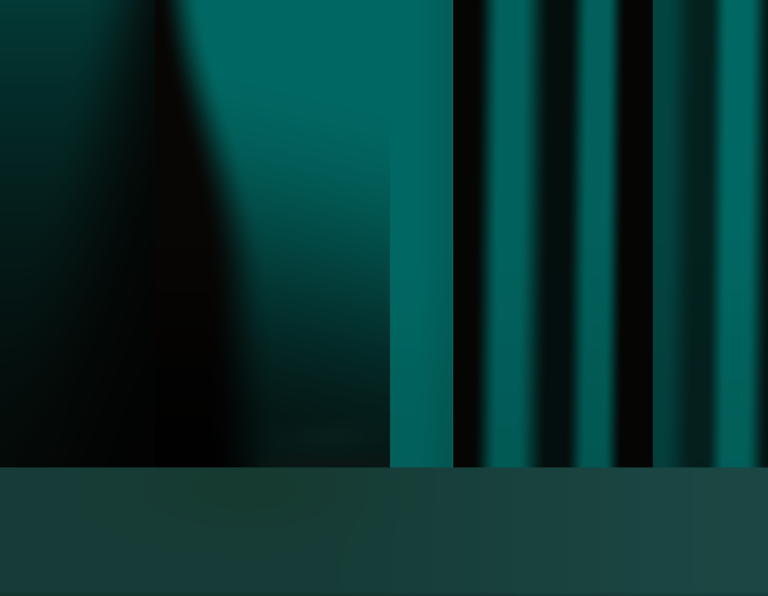
Reproduce this background procedurally as a Shadertoy shader.

```glsl
// A dim teal room: a shaded wall with a dark crease, a flat pillar, a pleated
// curtain and a matte floor. Each part is a light level built from smooth ramps,
// which a shared palette turns into colour; crisp masks then join the parts.

const vec3 SHADOW = vec3(0.018, 0.022, 0.016);
const vec3 TEAL = vec3(0.005, 0.405, 0.385);
const vec3 WARM_BLACK = vec3(0.030, 0.024, 0.016);
const vec3 FLOOR_LEFT = vec3(0.090, 0.235, 0.215);
const vec3 FLOOR_RIGHT = vec3(0.105, 0.275, 0.262);
const vec3 MOSS = vec3(0.085, 0.225, 0.175);

const float FLOOR_TOP = 0.2157;
const float CREASE_X = 0.202;
const float PILLAR_X = 0.508;
const float CURTAIN_X = 0.590;
const float OVERLAP_X = 0.850;

// Crisp antialiased edge, one pixel wide.
float edge(float x, float at, float pixel) {
    return smoothstep(at - 0.5 * pixel, at + 0.5 * pixel, x);
}

// Soft plateau: rises from a.x to a.y and falls from b.x to b.y.
float plateau(float x, vec2 a, vec2 b) {
    return smoothstep(a.x, a.y, x) * (1.0 - smoothstep(b.x, b.y, x));
}

float glow(vec2 p, vec2 centre, vec2 radius) {
    vec2 d = (p - centre) / radius;
    return exp(-dot(d, d));
}

vec3 tealLight(float level) {
    return mix(SHADOW, TEAL, level);
}

// Wall left of the crease, fading downwards and into the corner.
vec3 leftWall(float x, float h) {
    float level = mix(0.05, 0.53, pow(h, 1.5));
    float corner = smoothstep(mix(-0.03, 0.11, h), 0.225, x);
    vec3 colour = tealLight(level * (1.0 - 0.88 * corner));
    return mix(colour, vec3(0.004, 0.008, 0.005), 0.8 * corner * (1.0 - h));
}

// Wall right of the crease, lit from the top behind a curved shadow.
vec3 rightWall(float x, float h) {
    float lean = smoothstep(0.4, 1.05, h);
    float start = mix(0.272, 0.205, lean);
    float lit = smoothstep(start, start + mix(0.095, 0.055, h), x);
    float level = mix(0.17, 1.0, smoothstep(0.0, 0.83, h + 0.4 * (x - 0.42)));
    vec3 dark = mix(vec3(0.004), WARM_BLACK, smoothstep(0.0, 0.6, h));
    vec3 colour = mix(dark, tealLight(level), lit);

    // Faint ledge near the floor.
    float ledge = plateau(x, vec2(0.325, 0.365), vec2(0.49, 0.54));
    float strip = 1.0 - smoothstep(0.015, 0.035, h);
    colour = mix(colour, vec3(0.045, 0.085, 0.08), 0.7 * ledge * strip);
    return colour + vec3(0.012, 0.025, 0.022) * glow(vec2(x, h), vec2(0.425, 0.06), vec2(0.07, 0.035));
}

vec3 pillar(float x, float h) {
    float across = smoothstep(PILLAR_X + 0.03, CURTAIN_X, x);
    return tealLight((1.0 - 0.10 * across) * mix(0.92, 1.0, smoothstep(0.0, 0.5, h)));
}

// Pleats: soft bright bands, with the last panel overlapping the others.
vec3 curtain(float x, float h, float pixel) {
    float sway = 0.005 * (h - 0.5);
    float s = x - sway;
    float folds = 0.95 * plateau(s, vec2(0.618, 0.650), vec2(0.675, 0.715));
    folds += 0.92 * plateau(s, vec2(0.738, 0.765), vec2(0.788, 0.812));
    folds += 0.09 * plateau(s, vec2(0.680, 0.710), vec2(0.735, 0.760));

    float panel = 0.28 + 0.36 * (1.0 - smoothstep(0.865, 0.905, s));
    panel = mix(panel, 1.0, smoothstep(0.922, 0.946, s));
    panel *= 1.0 - 0.85 * smoothstep(0.972, 1.002, s);

    float level = mix(folds, panel, edge(x, OVERLAP_X, pixel));
    return tealLight(level * mix(0.91, 1.0, smoothstep(0.0, 0.6, h)));
}

vec3 ground(vec2 uv) {
    vec3 colour = mix(FLOOR_LEFT, FLOOR_RIGHT, smoothstep(0.35, 1.0, uv.x));
    colour = mix(colour, MOSS, 0.8 * glow(uv, vec2(0.32, 0.18), vec2(0.12, 0.06)));
    return colour * mix(0.85, 1.0, smoothstep(0.0, 0.008, uv.y));
}

void mainImage(out vec4 fragColor, in vec2 fragCoord) {
    vec2 uv = fragCoord / iResolution.xy;
    vec2 pixel = 1.0 / iResolution.xy;
    float h = clamp((uv.y - FLOOR_TOP) / (1.0 - FLOOR_TOP), 0.0, 1.0);

    // Upright parts, from left to right.
    vec3 colour = mix(leftWall(uv.x, h), rightWall(uv.x, h), edge(uv.x, CREASE_X, pixel.x));
    colour = mix(colour, pillar(uv.x, h), edge(uv.x, PILLAR_X, pixel.x));
    colour = mix(colour, curtain(uv.x, h, pixel.x), edge(uv.x, CURTAIN_X, pixel.x));

    // Thin highlight where the pillar meets the curtain.
    float rim = 1.0 - smoothstep(0.0, 0.0016, abs(uv.x - CURTAIN_X));
    colour += vec3(0.04, 0.07, 0.06) * rim;

    colour = mix(ground(uv), colour, edge(uv.y, FLOOR_TOP, pixel.y));
    fragColor = vec4(colour, 1.0);
}
```
